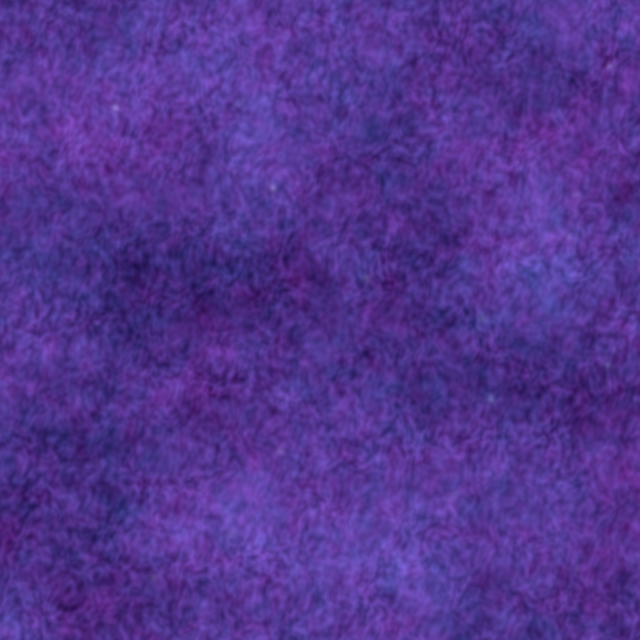
This texture is drawn by a Shadertoy shader. Its source:

```glsl
// Mottled violet felt: soft clouds, blue and magenta stains, fine uneven grain, rare pale flecks.

vec2 hash2(vec2 cell) {
    uvec2 q = uvec2(ivec2(cell) + 4096) * uvec2(1597334673u, 3812015801u);
    uint n = (q.x ^ q.y) * 1597334673u;
    n = (n ^ (n >> 15)) * 2246822519u;
    n ^= n >> 13;
    return vec2(n & 65535u, n >> 16) / 65535.0;
}

float cornerSlope(vec2 cell, vec2 offset) {
    float angle = 6.28319 * hash2(cell).x;
    return dot(vec2(cos(angle), sin(angle)), offset);
}

// Gradient noise, roughly -0.7 to 0.7
float gradientNoise(vec2 p) {
    vec2 i = floor(p), f = p - i;
    vec2 u = f * f * f * (f * (f * 6.0 - 15.0) + 10.0);
    vec2 e = vec2(1, 0);
    float low = mix(cornerSlope(i, f), cornerSlope(i + e.xy, f - e.xy), u.x);
    float high = mix(cornerSlope(i + e.yx, f - e.yx), cornerSlope(i + 1.0, f - 1.0), u.x);
    return mix(low, high, u.y);
}

float fbm(vec2 p) {
    float sum = 0.0, amplitude = 1.0;
    for (int octave = 0; octave < 3; octave++) {
        sum += amplitude * gradientNoise(p);
        p = mat2(1.6, 1.2, -1.2, 1.6) * p + 17.3;
        amplitude *= 0.65;
    }
    return sum;
}

// Soft round flecks in a few cells of a jittered grid
float flecks(vec2 p) {
    vec2 cell = floor(p);
    vec2 center = 0.25 + 0.5 * hash2(cell + 300.0);
    vec2 chance = hash2(cell + 700.0);
    float spot = exp(-110.0 * dot(p - cell - center, p - cell - center));
    return spot * step(0.93, chance.x) * (0.3 + 0.7 * chance.y);
}

void mainImage(out vec4 fragColor, in vec2 fragCoord) {
    vec2 uv = fragCoord / iResolution.y;

    // Fibre axes lean slightly to the right, stretch upward and wander
    vec2 fibre = mat2(0.97, 0.24, -0.24, 0.97) * uv * vec2(1.0, 0.82);
    fibre += 0.009 * vec2(gradientNoise(uv * 17.0), gradientNoise(uv * 17.0 + 50.0));

    // Brightness: broad clouds, middle-sized mottling, and grain of uneven strength
    float clouds = fbm(uv * 3.0 + 8.0);
    float mottling = 0.42 * gradientNoise(uv * 21.0 + 5.0) + 0.45 * gradientNoise(fibre * 42.0 + 75.0);
    float grain = 0.66 * gradientNoise(fibre * 72.0) + 0.52 * gradientNoise(fibre * 118.0 + 31.0);
    grain *= 1.0 + 0.6 * gradientNoise(uv * 11.0 + 200.0);
    float light = 0.78 * clouds + mottling + grain;

    // Hue: positive leans to magenta, negative to blue
    float hue = 0.65 * fbm(uv * 4.5 + 60.0) + 0.6 * gradientNoise(uv * 27.0 + 90.0)
              + 0.5 * gradientNoise(fibre * 56.0 + 140.0);

    vec3 color = vec3(0.319, 0.204, 0.560);
    color += light * vec3(0.145, 0.115, 0.200);
    color += hue * vec3(0.078, -0.042, -0.010);
    color += flecks(uv * 15.0) * vec3(0.15, 0.20, 0.15);

    fragColor = vec4(clamp(color, 0.0, 1.0), 1.0);
}
```
